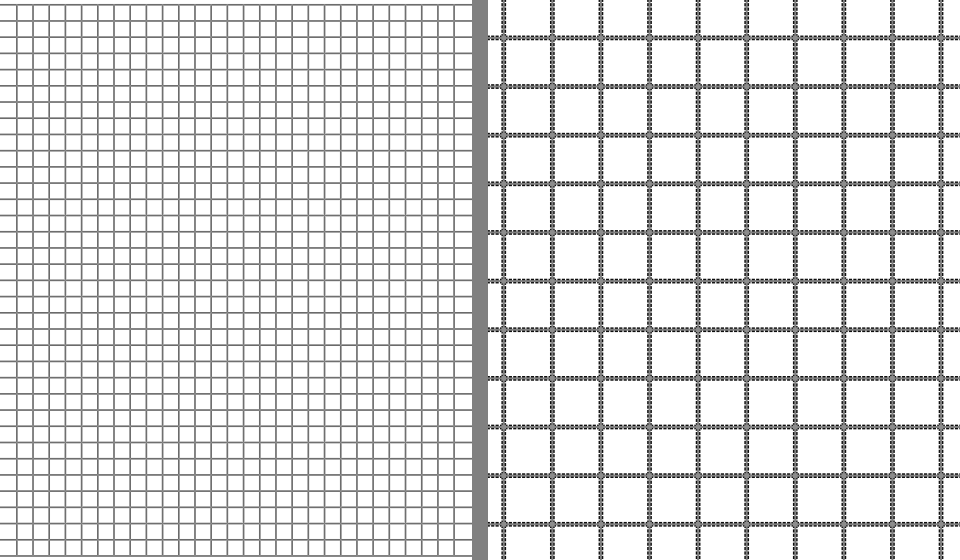
Left: the whole. Right: its middle third, enlarged.
Write a Shadertoy shader that draws this pattern.

```glsl
// Share of a pixel covered by a band of the given half width
vec2 bandCoverage(vec2 dist, float halfWidth, vec2 pixel) {
    vec2 high = min(dist + 0.5 * pixel, vec2(halfWidth));
    vec2 low = max(dist - 0.5 * pixel, vec2(-halfWidth));
    return clamp((high - low) / pixel, 0.0, 1.0);
}

// Dotted ink along a line, fading to its mean when too fine to resolve
vec2 beadInk(vec2 along, vec2 pixel) {
    vec2 width = 11.0 * pixel;
    vec2 dist = abs(fract(along * 11.0) - 0.5);
    vec2 beads = clamp((0.36 - dist) / width + 0.5, 0.0, 1.0);
    return mix(vec2(0.72), beads, 1.0 - smoothstep(0.25, 0.5, width));
}

void mainImage(out vec4 fragColor, in vec2 fragCoord) {
    // Cell space: every whole number is a grid line
    vec2 cellCount = vec2(29.144, 34.541);
    vec2 pixel = cellCount / iResolution.xy;
    vec2 cell = fragCoord * pixel - vec2(1.039, 0.248);

    // Leave out lines beyond the outermost ones
    vec2 index = clamp(floor(cell + 0.5), vec2(0.0), vec2(27.0, 34.0));
    vec2 dist = cell - index;

    // Grey core between two dotted dark rails
    vec2 line = bandCoverage(dist, 0.0486, pixel);
    vec2 core = bandCoverage(dist, 0.0202, pixel);

    // Vertical lines end at the top and bottom rows
    float inside = clamp((17.0486 - abs(cell.y - 17.0)) / pixel.y + 0.5, 0.0, 1.0);
    line.x *= inside;
    core.x *= inside;

    vec2 ink = core * 0.5 + (line - core) * 0.95 * beadInk(cell.yx, pixel.yx);

    // Crossings are paler than the lines
    float darkness = mix(max(ink.x, ink.y), 0.45, line.x * line.y);
    fragColor = vec4(vec3(1.0 - darkness), 1.0);
}
```
